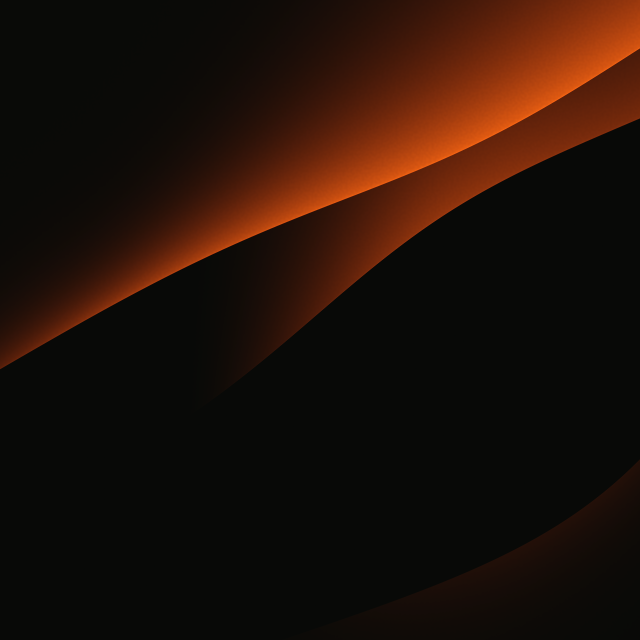
A WebGL 2 fragment shader for this background:

```glsl
#version 300 es
precision highp float;
// Dark dunes lit from behind: three smooth ridge curves split the canvas
// into layers, and each layer glows with an exponential falloff from its
// ridge. A single heat value per point is mapped to an ember colour.
uniform vec2 u_resolution;
out vec4 outColor;

const float PI = 3.14159265;

// Ridge shapes: heights at the left and right, plus sine harmonics
const vec2 UPPER_ENDS = vec2(0.423, 0.9245);
const vec4 UPPER_WAVES = vec4(-0.0025, 0.0175, -0.0025, 0.0);
const vec2 MIDDLE_ENDS = vec2(0.175, 0.815);
const vec4 MIDDLE_WAVES = vec4(0.0185, -0.029, 0.0012, 0.003);

// Heat levels and glow reach, in canvas units
const float SKY_HEAT = 0.036;
const float GROUND_HEAT = 0.03;
const vec2 SKY_REACH = vec2(0.055, 0.21);
const float BAND_HEAT = 0.54;
const float BAND_REACH = 0.2;
const float CORNER_HEAT = 0.11;
const float CORNER_REACH = 0.08;
const float RIM_WIDTH = 0.0016;
const float RIM_GAIN = 0.16;
const float GRAIN_SCALE = 230.0;
const float GRAIN_GAIN = 0.035;

float ridge(float x, vec2 ends, vec4 waves) {
  return mix(ends.x, ends.y, x) + dot(waves, sin(PI * x * vec4(1, 2, 3, 4)));
}

float lowerRidge(float x) {
  return -0.1454 + 0.33 * x + 0.098 * pow(x, 7.0);
}

// Glow on one side of a ridge, with a thin hot rim along the edge
float glow(float distance, float reach) {
  float d = max(distance, 0.0);
  return exp(-d / reach) + RIM_GAIN * exp(-d / RIM_WIDTH);
}

vec2 gradientAt(vec2 cell) {
  vec3 p = fract(cell.xyx * vec3(0.1031, 0.103, 0.0973));
  p += dot(p, p.yzx + 33.33);
  float angle = 2.0 * PI * fract((p.x + p.y) * p.z);
  return vec2(cos(angle), sin(angle));
}

float gradientNoise(vec2 p) {
  vec2 i = floor(p), f = fract(p);
  vec2 u = f * f * f * (f * (f * 6.0 - 15.0) + 10.0);
  vec2 e = vec2(1, 0);
  float low = mix(dot(gradientAt(i), f),
                  dot(gradientAt(i + e.xy), f - e.xy), u.x);
  float high = mix(dot(gradientAt(i + e.yx), f - e.yx),
                   dot(gradientAt(i + e.xx), f - e.xx), u.x);
  return mix(low, high, u.y);
}

// Near-black through rust to bright orange
vec3 emberColor(float heat) {
  return vec3(heat,
              0.03 + heat * (0.2 + 0.19 * heat),
              0.027 + heat * (0.03 + 0.02 * heat));
}

void main() {
  vec2 uv = gl_FragCoord.xy / u_resolution;
  float x = uv.x;
  float edge = 0.75 / u_resolution.y;

  // Signed heights above each ridge
  float aboveUpper = uv.y - ridge(x, UPPER_ENDS, UPPER_WAVES);
  float aboveMiddle = uv.y - ridge(x, MIDDLE_ENDS, MIDDLE_WAVES);
  float belowLower = lowerRidge(x) - uv.y;

  // Sky: strongest and widest glow towards the right
  float skyPeak = 0.31 + x * (1.4 - 0.9 * x);
  float skyReach = mix(SKY_REACH.x, SKY_REACH.y, smoothstep(0.1, 1.0, x));
  float sky = SKY_HEAT + skyPeak * glow(aboveUpper, skyReach);

  // Band between the upper and middle ridges
  float bandPeak = BAND_HEAT * smoothstep(0.28, 0.7, x)
                 - 0.1 * smoothstep(0.7, 1.0, x);
  float band = GROUND_HEAT + bandPeak * glow(aboveMiddle, BAND_REACH);

  // Faint light in the lower right corner
  float cornerPeak = CORNER_HEAT * smoothstep(0.35, 0.85, x);
  float corner = GROUND_HEAT + cornerPeak * exp(-max(belowLower, 0.0) / CORNER_REACH);

  // Stack the layers with smooth edges
  float heat = mix(GROUND_HEAT, corner, smoothstep(-edge, edge, belowLower));
  heat = mix(heat, band, smoothstep(-edge, edge, aboveMiddle));
  heat = mix(heat, sky, smoothstep(-edge, edge, aboveUpper));

  // Fine grain
  heat *= 1.0 + GRAIN_GAIN * gradientNoise(uv * GRAIN_SCALE);
  outColor = vec4(emberColor(heat), 1.0);
}
```
